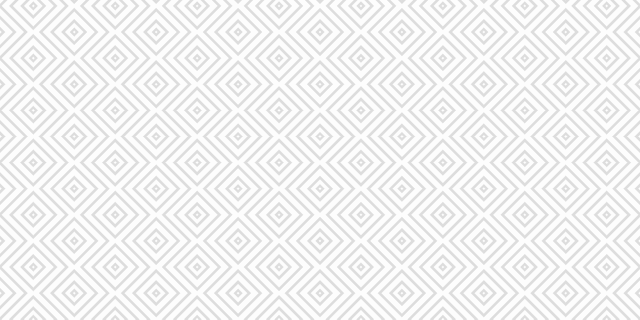
This pattern is drawn by a Shadertoy shader. Its source:

```glsl
const vec2 PERIOD = vec2(0.2560, 0.1632);
const vec2 ANCHOR = vec2(1.0, 0.5735);
const float LINE_WIDTH = 0.0116;
const float CORE_RADIUS = 0.0142;
const float DOT_RADIUS = 0.0043;
const vec3 PAPER = vec3(0.992);
const vec3 GREY = vec3(0.866);

// Diamond (L1) distance to the nearest point of a rectangular lattice
float latticeDistance(vec2 p, vec2 period) {
    vec2 q = abs(mod(p + 0.5 * period, period) - 0.5 * period);
    return q.x + q.y;
}

// Coverage of a shape from its signed L1 distance
float coverage(float signedL1, float pixel) {
    return clamp(0.5 - signedL1 / (1.41421 * pixel), 0.0, 1.0);
}

// Evenly spaced rings, leaving the centre empty
float rings(float d, float spacing, float width, float pixel) {
    float nearest = max(1.0, round(d / spacing)) * spacing;
    return coverage(abs(d - nearest) - 0.5 * width, pixel);
}

// Small diamond with a pale hole
float core(float d, float radius, float hole, float pixel) {
    return coverage(d - radius, pixel) * (1.0 - coverage(d - hole, pixel));
}

void mainImage(out vec4 fragColor, in vec2 fragCoord) {
    float pixel = 1.0 / iResolution.y;
    vec2 p = fragCoord * pixel - ANCHOR;

    // Two interleaved lattices; their outer rings join into zigzags
    float d = min(latticeDistance(p, PERIOD),
                  latticeDistance(p - 0.5 * PERIOD, PERIOD));
    float spacing = (PERIOD.x + PERIOD.y) / 12.0;

    float ink = max(rings(d, spacing, LINE_WIDTH, pixel),
                    core(d, CORE_RADIUS, DOT_RADIUS, pixel));
    fragColor = vec4(mix(PAPER, GREY, ink), 1.0);
}
```
